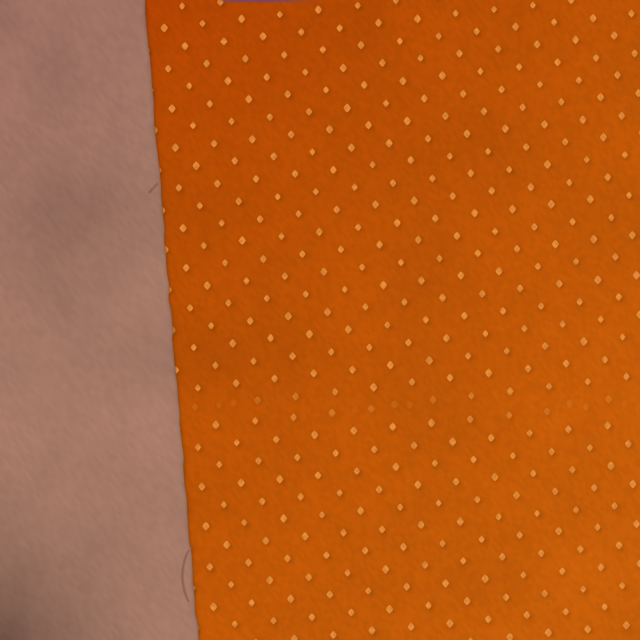
This texture is drawn by a Shadertoy shader. Its source:

```glsl
// Orange cloth with a slanted lattice of pale woven dots, beside a grey-pink plaster wall.

// Edge between wall and cloth; y runs downwards from the top
const float EDGE_TOP = 0.2265;
const float EDGE_SLOPE = 0.0835;

// Dot lattice: two strips of cloth meet at a worn seam
const vec2 UPPER_ORIGIN = vec2(0.2565, 0.0443);
const vec2 LOWER_ORIGIN = vec2(0.3216, 0.8229);
const vec2 UPPER_STEP = vec2(0.03307, 0.0276);
const vec2 LOWER_STEP = vec2(0.0332, 0.02813);
const vec2 COLUMN_STEP = vec2(0.00579, 0.06237);
const vec2 UPPER_FADE = vec2(0.6, 0.648);
const vec2 LOWER_FADE = vec2(0.618, 0.668);
const float DOT_RADIUS = 0.0053;

// Colours
const vec3 CLOTH_DARK = vec3(0.70, 0.295, 0.012);
const vec3 CLOTH_LIGHT = vec3(0.785, 0.375, 0.04);
const vec3 CLOTH_RED = vec3(0.70, 0.25, 0.01);
const vec3 WALL_TOP = vec3(0.615, 0.44, 0.385);
const vec3 WALL_LOW = vec3(0.655, 0.48, 0.405);
const vec3 DOT_COLOUR = vec3(0.90, 0.56, 0.25);
const vec3 VIOLET = vec3(0.50, 0.27, 0.36);
const vec3 HAIR = vec3(0.43, 0.28, 0.22);

float hash(vec2 p) {
    vec3 q = fract(vec3(p.xyx) * 0.1031);
    q += dot(q, q.yzx + 33.33);
    return fract((q.x + q.y) * q.z);
}

float noise(vec2 p) {
    vec2 i = floor(p), f = fract(p);
    f = f * f * (3.0 - 2.0 * f);
    return mix(mix(hash(i), hash(i + vec2(1, 0)), f.x),
               mix(hash(i + vec2(0, 1)), hash(i + vec2(1, 1)), f.x), f.y);
}

float fbm(vec2 p) {
    float sum = 0.0, gain = 0.5;
    for (int i = 0; i < 4; i++) {
        sum += gain * noise(p);
        p = mat2(1.6, 1.2, -1.2, 1.6) * p + 7.3;
        gain *= 0.5;
    }
    return sum;
}

float segment(vec2 p, vec2 a, vec2 b) {
    vec2 d = b - a;
    return length(p - a - d * clamp(dot(p - a, d) / dot(d, d), 0.0, 1.0));
}

// x: dot coverage, y: soft shadow, z: height of the dot centre
vec3 dots(vec2 p, vec2 origin, vec2 rowStep, float px) {
    mat2 lattice = mat2(rowStep, COLUMN_STEP);
    vec2 cell = round(inverse(lattice) * (p - origin));
    vec2 centre = origin + lattice * cell;
    vec2 jitter = vec2(hash(cell + 50.0), hash(cell + 91.0)) - 0.5;
    vec2 d = p - centre - 0.0016 * jitter;
    float radius = DOT_RADIUS * (0.9 + 0.25 * hash(cell + 133.0));
    // Blend of diamond and circle, slightly taller than wide
    vec2 q = d * vec2(1.08, 0.9);
    float dist = mix(length(q), abs(q.x) + abs(q.y), 0.5) - radius;
    float soft = max(px, 0.0013);
    float shade = exp(-dot(d - 0.0025, d - 0.0025) / 0.00004);
    return vec3(1.0 - smoothstep(-soft, soft, dist), shade, centre.y);
}

vec3 clothColour(vec2 p, float px) {
    float light = smoothstep(0.1, 1.25, 0.62 * p.x + 0.52 * p.y);
    vec3 col = mix(CLOTH_DARK, CLOTH_LIGHT, light);
    col = mix(col, CLOTH_RED, 0.8 * exp(-3.0 * length((p - vec2(0.23, 0.0)) * vec2(1.2, 1.8))));
    col *= 0.95 + 0.1 * fbm(p * 9.0);
    col *= 0.97 + 0.06 * noise(mat2(0.8, 0.6, -0.6, 0.8) * p * vec2(210.0, 130.0));

    vec3 upper = dots(p, UPPER_ORIGIN, UPPER_STEP, px);
    vec3 lower = dots(p, LOWER_ORIGIN, LOWER_STEP, px);
    float upperWeight = 1.0 - smoothstep(UPPER_FADE.x, UPPER_FADE.y, upper.z);
    float lowerWeight = smoothstep(LOWER_FADE.x, LOWER_FADE.y, lower.z);
    float shade = max(upper.y * upperWeight, lower.y * lowerWeight);
    float cover = max(upper.x * upperWeight, lower.x * lowerWeight);
    col *= 1.0 - 0.13 * shade;
    vec3 thread = DOT_COLOUR * (0.91 + 0.16 * noise(p * 260.0));
    col = mix(col, thread, 0.88 * cover);

    // Violet strip along the top
    float strip = smoothstep(0.335, 0.365, p.x) * (1.0 - smoothstep(0.42, 0.51, p.x));
    return mix(col, VIOLET, strip * (1.0 - smoothstep(0.001, 0.006, p.y)));
}

vec3 wallColour(vec2 p) {
    vec3 col = mix(WALL_TOP, WALL_LOW, smoothstep(0.0, 0.75, p.y + 0.6 * p.x));
    col *= 0.94 + 0.12 * fbm(p * vec2(12.0, 9.0));
    col *= 0.975 + 0.05 * noise(mat2(0.8, 0.6, -0.6, 0.8) * p * vec2(190.0, 90.0));
    col *= 1.0 - 0.07 * exp(-60.0 * dot(p - vec2(0.1, 0.34), p - vec2(0.1, 0.34)));
    return col * (1.0 - 0.35 * exp(-9.0 * length(p - vec2(0.0, 1.0))));
}

void mainImage(out vec4 fragColor, in vec2 fragCoord) {
    float px = 1.0 / iResolution.y;
    vec2 p = vec2(fragCoord.x, iResolution.y - fragCoord.y) * px;

    float side = p.x - EDGE_TOP - EDGE_SLOPE * p.y - 0.003 * (noise(vec2(p.y * 45.0, 3.0)) - 0.5);
    vec3 col = mix(wallColour(p), clothColour(p, px), smoothstep(-px, px, side));
    col *= 1.0 - 0.22 * exp(-abs(side) / 0.0022);

    // Loose fibres at the edge
    float curl = abs(p.x - 0.285 - 6.0 * pow(p.y - 0.9, 2.0)) + 0.5 * max(abs(p.y - 0.9) - 0.038, 0.0);
    float fibre = min(curl, segment(p, vec2(0.234, 0.3), vec2(0.245, 0.288)));
    col = mix(col, HAIR, 0.45 * (1.0 - smoothstep(0.0005, 0.002 + px, fibre)));

    fragColor = vec4(clamp(col, 0.0, 1.0), 1.0);
}
```
